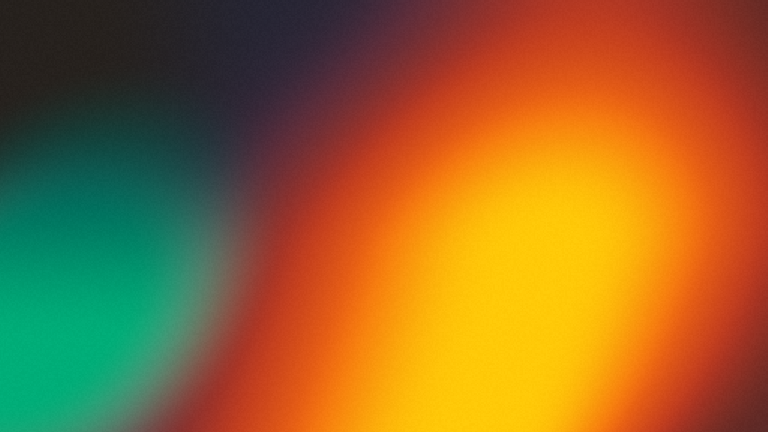
Reproduce this background procedurally as a WebGL 2 fragment shader.

```glsl
#version 300 es
precision highp float;
// Soft blurred light: a leaning warm glow (yellow core to red rim) beside a
// tilted green ellipse on a dark ground. A heat field drives the warm colour
// ramp, an elliptic distance shapes the green, and fine grain covers it all.

#define GREEN_CENTER vec2(0.09, 0.285)
#define GREEN_RADII vec2(0.46, 0.30)
#define GREEN_SOFTNESS vec2(0.55, 1.50)
#define TOP_FADE 0.64
#define GRAIN_ROWS 288.0
#define GRAIN_AMOUNT 0.018

uniform vec2 u_resolution;
out vec4 fragColor;

const vec3 BROWN = vec3(0.15, 0.13, 0.115);
const vec3 NAVY = vec3(0.145, 0.145, 0.20);
const vec3 PLUM = vec3(0.28, 0.17, 0.25);
const vec3 UMBER = vec3(0.35, 0.16, 0.15);
const vec3 RED = vec3(0.73, 0.21, 0.13);
const vec3 ORANGE = vec3(0.96, 0.42, 0.065);
const vec3 YELLOW = vec3(1.00, 0.79, 0.03);
const vec3 TEAL = vec3(0.00, 0.38, 0.345);
const vec3 GREEN = vec3(0.00, 0.68, 0.47);
const vec3 HAZE = vec3(0.15, 0.09, 0.08);

float hash(vec2 cell) {
    vec3 q = fract(vec3(cell.xyx) * 0.1031);
    q += dot(q, q.yzx + 33.33);
    return fract((q.x + q.y) * q.z);
}

// Signed horizontal offset from the curved spine of the warm glow.
float spineOffset(vec2 p) {
    return p.x - (1.13 + 0.38 * p.y - 0.14 * p.y * p.y);
}

// Bell profile, wider on the left, that cools towards the top.
float warmHeat(float offset, float y) {
    float leftWidth = 0.62 - 0.18 * y * y;
    float rightWidth = 0.41 + 0.40 * y * (1.0 - y);
    float t = offset / (offset < 0.0 ? leftWidth : rightWidth);
    float strength = 1.0 - TOP_FADE * smoothstep(0.40, 1.05, y);
    return strength * exp(-t * t);
}

// Overlapping steps from the ground colour to the yellow core.
vec3 warmRamp(float heat, vec3 ground, vec3 rim) {
    vec3 color = mix(ground, rim, smoothstep(0.00, 0.18, heat));
    color = mix(color, RED, smoothstep(0.05, 0.45, heat));
    color = mix(color, ORANGE, smoothstep(0.30, 0.72, heat));
    return mix(color, YELLOW, smoothstep(0.55, 1.00, heat));
}

// Coverage of the ellipse whose long axis rises at 45 degrees.
float greenCover(vec2 p) {
    vec2 d = p - GREEN_CENTER;
    vec2 tilted = vec2(d.x + d.y, d.x - d.y) * 0.7071;
    float radius = length(tilted / GREEN_RADII);
    return 1.0 - smoothstep(GREEN_SOFTNESS.x, GREEN_SOFTNESS.y, radius);
}

void main() {
    vec2 p = gl_FragCoord.xy / u_resolution.y;
    p.x *= 1.77778 * u_resolution.y / u_resolution.x;

    // Ground and warm glow
    float offset = spineOffset(p);
    float rightSide = smoothstep(0.0, 0.3, offset);
    vec3 ground = mix(BROWN, NAVY, smoothstep(0.20, 0.65, p.x));
    ground = mix(ground, UMBER, rightSide);
    vec3 rim = mix(PLUM, UMBER, rightSide);
    vec3 color = warmRamp(warmHeat(offset, p.y), ground, rim);

    // Green glow, with pale haze where it meets the red
    float cover = greenCover(p);
    vec3 green = mix(GREEN, TEAL, smoothstep(0.20, 0.65, p.y));
    color = mix(color, green, cover);
    float haze = 4.0 * cover * (1.0 - cover);
    color += HAZE * haze * (1.0 - smoothstep(0.35, 0.70, p.y));

    // Grain
    color += GRAIN_AMOUNT * (hash(floor(p * GRAIN_ROWS)) - 0.5);
    fragColor = vec4(clamp(color, 0.0, 1.0), 1.0);
}
```
